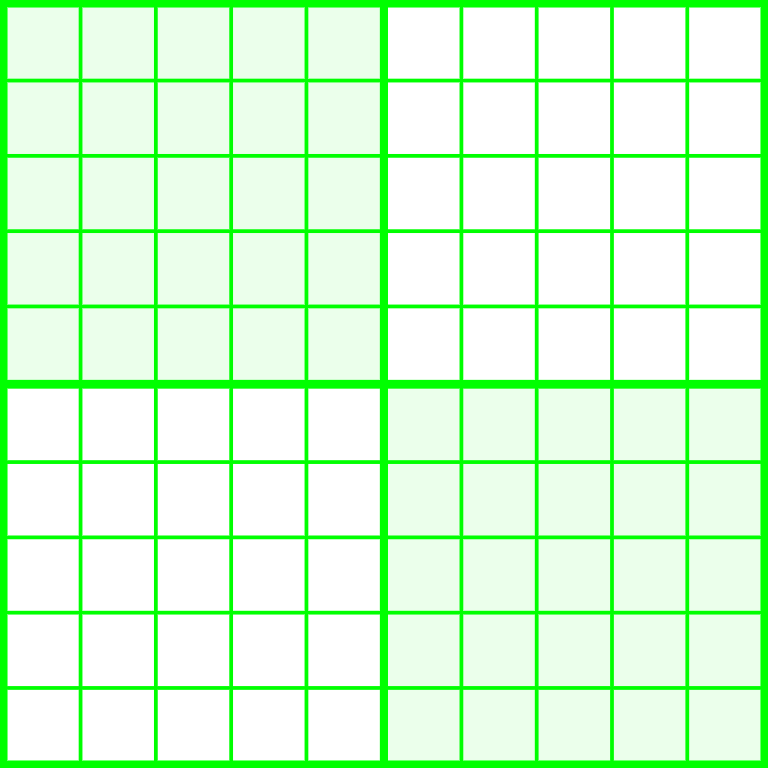
This pattern is drawn by a Shadertoy shader. Its source:

```glsl
// Green ruled graph paper: two by two blocks of five by five cells, tinted like a checkerboard.

// Distance on each axis to the nearest of evenly spaced lines
vec2 lineDistance(vec2 p, vec2 offset, float pitch) {
    return abs(mod(p - offset + 0.5 * pitch, pitch) - 0.5 * pitch);
}

// Antialiased coverage of lines with the given half width
float lineCoverage(vec2 dist, float halfWidth, vec2 pixel) {
    vec2 cover = clamp(0.5 + (halfWidth - dist) / pixel, 0.0, 1.0);
    return max(cover.x, cover.y);
}

void mainImage(out vec4 fragColor, in vec2 fragCoord) {
    // The sheet is 102 units wide, measured from the top left
    vec2 pixel = 102.0 / iResolution.xy;
    vec2 p = fragCoord * pixel;
    p.y = 102.0 - p.y;

    // Alternate blocks are tinted
    vec2 block = step(51.0, p);
    float tinted = 1.0 - abs(block.x - block.y);
    vec3 color = mix(vec3(1.0), vec3(0.92, 1.0, 0.92), tinted);

    // Thin cell rules, shifted slightly in the right and lower blocks
    vec2 cellOffset = mix(vec2(0.7), vec2(1.28, 1.37), block);
    float thin = lineCoverage(lineDistance(p, cellOffset, 10.0), 0.25, pixel);

    // Thick block rules, including the outer border
    float thick = lineCoverage(lineDistance(p, vec2(0.5), 50.5), 0.5, pixel);

    color = mix(color, vec3(0.0, 1.0, 0.0), max(thin, thick));
    fragColor = vec4(color, 1.0);
}
```
